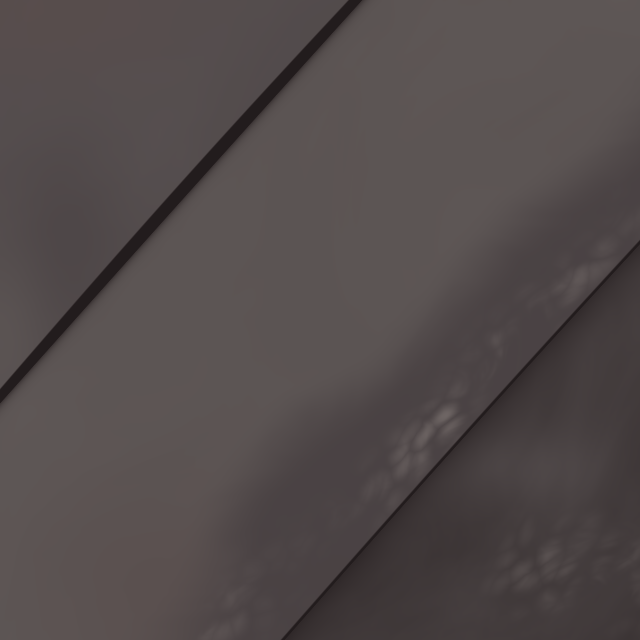
Write a WebGL 1 fragment shader that draws this texture.

```glsl
precision highp float;
// Smoky brown-grey slanted panels, split by dark seams and worn along one edge.
uniform vec2 u_resolution;

const vec2 ALONG = vec2(0.669, 0.743);    // direction of the seams
const vec2 ACROSS = vec2(0.743, -0.669);  // towards the lower right
const float FIRST_SEAM = -0.254;
const float PANEL_WIDTH = 0.583;

const vec3 PANEL_GREY = vec3(0.362, 0.334, 0.330);
const vec3 UPPER_GREY = vec3(0.328, 0.300, 0.302);
const vec3 LOWER_GREY = vec3(0.258, 0.230, 0.232);
const vec3 SMOKE = vec3(0.282, 0.252, 0.258);
const vec3 ROSE = vec3(0.350, 0.302, 0.298);
const vec3 SEAM_DARK = vec3(0.135, 0.108, 0.112);
const vec3 WORN_LIGHT = vec3(0.490, 0.455, 0.445);

vec2 hash2(vec2 cell) {
  vec2 h = vec2(dot(cell, vec2(127.1, 311.7)), dot(cell, vec2(269.5, 183.3)));
  return fract(sin(h) * 4375.85);
}

// Layered, warped sines, roughly -1 to 1
float clouds(vec2 p) {
  float sum = 0.0;
  float amp = 0.55;
  for (int i = 0; i < 5; i++) {
    p += 0.55 * sin(p.yx * 1.3 + float(i) * 1.7);
    sum += amp * sin(p.x) * cos(p.y);
    p = mat2(1.5, 1.1, -1.1, 1.5) * p + 2.3;
    amp *= 0.52;
  }
  return sum;
}

// Cellular noise: distance to the nearest scattered point
float cellular(vec2 p) {
  vec2 cell = floor(p);
  float nearest = 1.0;
  for (int y = -1; y <= 1; y++) {
    for (int x = -1; x <= 1; x++) {
      vec2 c = cell + vec2(float(x), float(y));
      nearest = min(nearest, length(c + hash2(c) - p));
    }
  }
  return nearest;
}

// Soft elliptical patch
float patchAt(vec2 p, vec2 center, vec2 radius) {
  vec2 q = (p - center) / radius;
  return exp(-dot(q, q));
}

// Irregular pale flecks, drawn out along the seams
float flecks(vec2 q) {
  vec2 warped = q + 0.012 * vec2(clouds(q * 22.0), clouds(q * 22.0 + 5.0));
  float spots = 1.0 - smoothstep(0.05, 0.75, cellular(warped * vec2(20.0, 36.0)));
  return spots * smoothstep(-0.45, 0.6, clouds(q * vec2(15.0, 26.0) + 1.4));
}

vec3 upperPanel(vec2 p, float haze) {
  vec3 color = UPPER_GREY + 0.012 * haze;
  color = mix(color, ROSE, 0.7 * patchAt(p, vec2(0.08, 0.98), vec2(0.20, 0.10)));
  color = mix(color, SMOKE, 0.5 * patchAt(p, vec2(0.10, 0.63), vec2(0.09, 0.16)));
  return mix(color, PANEL_GREY, 0.8 * patchAt(p, vec2(0.0, 0.47), vec2(0.07, 0.13)));
}

vec3 middlePanel(vec2 p, vec2 q, float haze) {
  // Smoke gathers towards the lower seam and is densest halfway along it
  float bulge = 0.07 * exp(-pow((q.x - 0.52) / 0.20, 2.0));
  float smoke = smoothstep(0.12, 0.26, q.y + bulge + 0.05 * haze);
  vec3 color = PANEL_GREY + 0.008 * haze;
  color = mix(color, ROSE, 0.6 * patchAt(p, vec2(0.25, 0.08), vec2(0.20, 0.18)));
  color = mix(color, SMOKE, 0.9 * smoke);
  float worn = patchAt(q, vec2(0.80, 0.290), vec2(0.30, 0.038));
  worn += 0.6 * patchAt(q, vec2(0.26, 0.230), vec2(0.09, 0.035));
  return mix(color, WORN_LIGHT, 0.75 * worn * flecks(q));
}

vec3 lowerPanel(vec2 p, vec2 q, float haze) {
  float streaks = clouds(q * vec2(8.0, 15.0) + 3.0);
  vec3 color = LOWER_GREY + 0.025 * haze + 0.022 * streaks;
  color += 0.05 * patchAt(p, vec2(0.82, 0.27), vec2(0.12, 0.06));
  float worn = patchAt(p, vec2(0.93, 0.11), vec2(0.13, 0.07));
  return mix(color, WORN_LIGHT, 0.65 * worn * flecks(q));
}

// Dark core with a shadow fading onto the panel below
float seam(float x, float halfWidth, float shadow, float pixel) {
  float blur = max(pixel, 0.0015);
  float core = 1.0 - smoothstep(halfWidth - blur, halfWidth + blur, abs(x));
  float fade = 0.55 * exp(-max(x - halfWidth, 0.0) / shadow);
  return max(core, fade * smoothstep(-blur, blur, x));
}

void main() {
  vec2 p = gl_FragCoord.xy / u_resolution;
  float pixel = 1.0 / min(u_resolution.x, u_resolution.y);
  vec2 q = vec2(dot(p, ALONG), dot(p, ACROSS));
  q.y += 0.004 * sin(3.1 * q.x - 0.8);  // slight bow of the seams

  float phase = (q.y - FIRST_SEAM) / PANEL_WIDTH;
  float haze = clouds(q * vec2(5.0, 8.0) + 0.7);
  vec3 color = upperPanel(p, haze);
  color = mix(color, middlePanel(p, q, haze), step(0.0, phase));
  color = mix(color, lowerPanel(p, q, haze), step(1.0, phase));

  // The first seam is a wide groove, the second a thin lap with a broad shadow
  float id = clamp(floor(phase + 0.5), 0.0, 1.0);
  float x = (phase - id) * PANEL_WIDTH;
  float groove = 0.007 + 0.003 * sin(3.0 * q.x - 0.6);
  float dark = seam(x, mix(groove, 0.0025, id), mix(0.006, 0.028, id), pixel);
  gl_FragColor = vec4(mix(color, SEAM_DARK, dark), 1.0);
}
```
